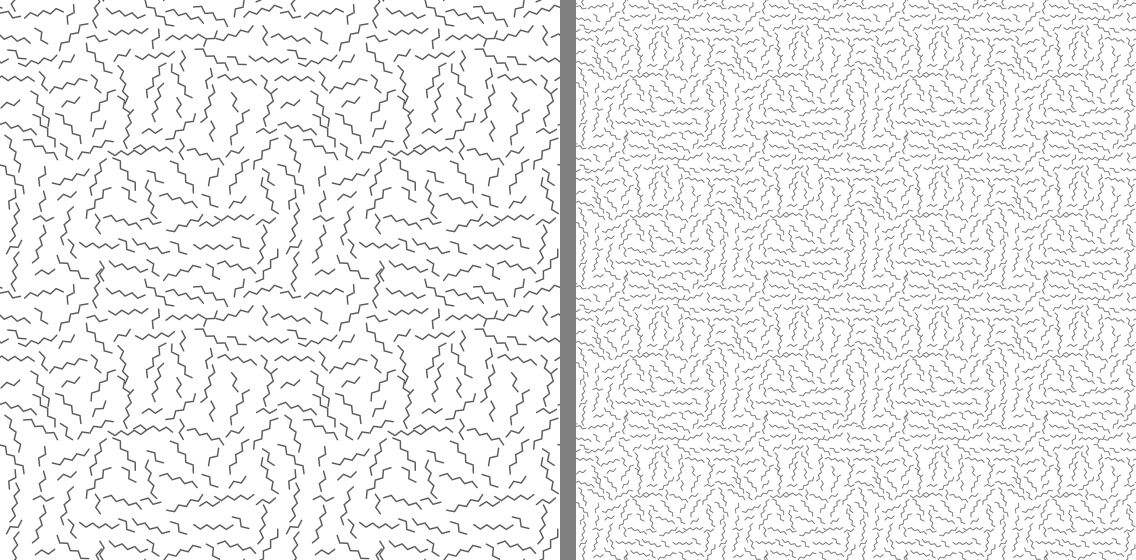
Left, the tile; right, the same tile 2 across and 2 down.
Write a Shadertoy shader that draws this pattern.

```glsl
// Scattered short zigzag strokes in grey on white, turned every way without crossing.
// Strokes sit on a jittered checkerboard: the first half is laid freely, the second
// half tries several poses, then shorter strokes, until it clears its neighbours.

#define REPEATS 2.0                // tiles across the canvas
#define CELLS vec2(10.0, 12.0)     // cells per tile, both even
#define STEP 0.0116                // run of one zigzag segment
#define AMPLITUDE 0.0039           // half height of the zigzag
#define LINE_WIDTH 0.0026
#define JITTER 0.007               // shift of a stroke from its cell centre
#define GAP 0.0145                 // wanted distance between stroke axes
#define TRIES 8                    // poses tried for each length
#define SEED 17.0
#define INK vec3(0.355)
#define PAPER vec3(1.0)

const float TAU = 6.2831853;

struct Stroke {
    vec2 mid;       // centre
    vec2 arm;       // from the centre to the end
    float segments;
};

vec3 hash3(vec3 p) {
    p = fract(p * vec3(0.1031, 0.1030, 0.0973));
    p += dot(p, p.yxz + 33.33);
    return fract((p.xxy + p.yxx) * p.zyx);
}

bool isOdd(float n) { return mod(n, 2.0) > 0.5; }

float cross2(vec2 a, vec2 b) { return a.x * b.y - a.y * b.x; }

vec2 cellCentre(vec2 cell) { return (cell + 0.5) / (CELLS * REPEATS); }

float segmentDistance(vec2 p, vec2 a, vec2 b) {
    vec2 ab = b - a;
    return length(p - a - ab * clamp(dot(p - a, ab) / dot(ab, ab), 0.0, 1.0));
}

// Distance between the axes of two strokes, zero if they cross
float clearance(Stroke s, Stroke t) {
    vec2 s0 = s.mid - s.arm, s1 = s.mid + s.arm;
    vec2 t0 = t.mid - t.arm, t1 = t.mid + t.arm;
    bool splitsS = cross2(t.arm, s0 - t.mid) * cross2(t.arm, s1 - t.mid) < 0.0;
    bool splitsT = cross2(s.arm, t0 - s.mid) * cross2(s.arm, t1 - s.mid) < 0.0;
    if (splitsS && splitsT) return 0.0;
    return min(min(segmentDistance(s0, t0, t1), segmentDistance(s1, t0, t1)),
               min(segmentDistance(t0, s0, s1), segmentDistance(t1, s0, s1)));
}

// Random pose number k for a cell: long strokes first, then short ones
Stroke candidate(vec2 cell, int k) {
    vec3 r = hash3(vec3(mod(cell, CELLS), float(k) * 3.0) + SEED);
    bool isLong = k < TRIES;
    float turn = r.z;
    // Keep some long strokes off the diagonals, where they would meet end to end
    if (isLong && isOdd(cell.x + cell.y) && isOdd(cell.y)) {
        turn = (floor(turn * 4.0) + 0.55 * (fract(turn * 4.0) - 0.5)) / 4.0;
    }
    float segments = isLong ? 6.0 : 3.0;
    vec2 direction = vec2(cos(TAU * turn), sin(TAU * turn));
    vec2 shift = JITTER * (2.0 * r.xy - 1.0);
    return Stroke(cellCentre(cell) + shift, direction * STEP * segments * 0.5, segments);
}

// First pose that clears four neighbours, or else the roomiest one
Stroke fitStroke(vec2 cell, Stroke around[4]) {
    Stroke best = candidate(cell, 0);
    float bestGap = -1.0;
    for (int k = 0; k < 2 * TRIES; k++) {
        Stroke s = candidate(cell, k);
        float gap = min(min(clearance(s, around[0]), clearance(s, around[1])),
                        min(clearance(s, around[2]), clearance(s, around[3])));
        if (gap > bestGap) { best = s; bestGap = gap; }
        if (gap > GAP) break;
    }
    return best;
}

// Even squares: free in even rows, fitted to their diagonals in odd rows
Stroke firstStroke(vec2 cell) {
    if (!isOdd(cell.y)) return candidate(cell, 0);
    Stroke around[4];
    for (int i = 0; i < 4; i++) {
        vec2 corner = vec2(i & 1, i >> 1) * 2.0 - 1.0;
        around[i] = candidate(cell + corner, 0);
    }
    return fitStroke(cell, around);
}

// Odd squares: fitted to the four even squares beside them
Stroke secondStroke(vec2 cell) {
    Stroke around[4];
    for (int i = 0; i < 4; i++) {
        float side = float(i & 1) * 2.0 - 1.0;
        around[i] = firstStroke(cell + (i < 2 ? vec2(side, 0.0) : vec2(0.0, side)));
    }
    return fitStroke(cell, around);
}

vec2 zigzagVertex(float i, float segments) {
    return vec2((i - 0.5 * segments) * STEP, isOdd(i) ? AMPLITUDE : -AMPLITUDE);
}

float zigzagDistance(vec2 p, Stroke s) {
    vec2 along = normalize(s.arm);
    vec2 q = vec2(dot(p - s.mid, along), cross2(along, p - s.mid));
    float nearest = floor(q.x / STEP + 0.5 * s.segments);
    float d = 1.0;
    for (float o = -1.0; o <= 1.0; o++) {
        float i = clamp(nearest + o, 0.0, s.segments - 1.0);
        d = min(d, segmentDistance(q, zigzagVertex(i, s.segments), zigzagVertex(i + 1.0, s.segments)));
    }
    return d;
}

void mainImage(out vec4 fragColor, in vec2 fragCoord) {
    vec2 p = fragCoord / iResolution.xy;
    vec2 home = floor(p * CELLS * REPEATS);
    float reach = 3.0 * STEP + 1.5 * JITTER + AMPLITUDE + LINE_WIDTH;
    float d = 1.0;
    for (int i = 0; i < 9; i++) {
        vec2 cell = home + vec2(i % 3, i / 3) - 1.0;
        if (distance(p, cellCentre(cell)) > reach) continue;
        Stroke s;
        if (isOdd(cell.x + cell.y)) s = secondStroke(cell);
        else s = firstStroke(cell);
        d = min(d, zigzagDistance(p, s));
    }
    float coverage = clamp(0.5 + (0.5 * LINE_WIDTH - d) * iResolution.y, 0.0, 1.0);
    fragColor = vec4(mix(PAPER, INK, coverage), 1.0);
}
```
